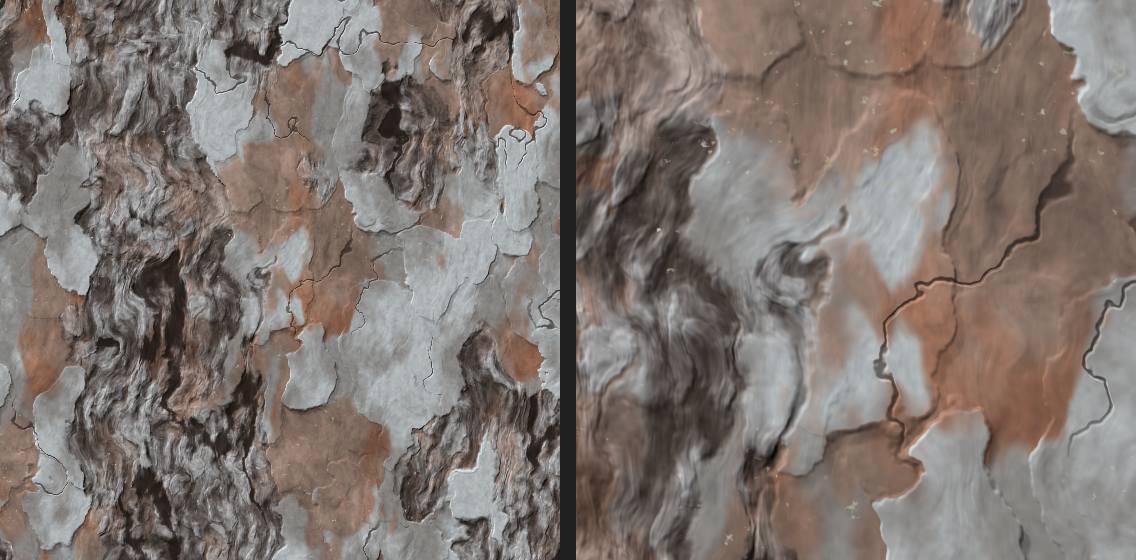
Left, the full canvas; right, a detail of the centre.
A WebGL 1 fragment shader for this texture:

```glsl
precision highp float;
uniform vec2 u_resolution;

const vec3 PALE_GREY = vec3(0.68, 0.70, 0.71);
const vec3 MID_GREY = vec3(0.52, 0.51, 0.50);
const vec3 ROUGH_LIGHT = vec3(0.62, 0.62, 0.625);
const vec3 ROUGH_DARK = vec3(0.27, 0.235, 0.215);
const vec3 BROWN = vec3(0.53, 0.43, 0.375);
const vec3 RUST = vec3(0.52, 0.34, 0.25);
const vec3 FISSURE = vec3(0.15, 0.12, 0.105);
const vec3 LICHEN = vec3(0.70, 0.71, 0.63);

const vec2 PLATE_FREQ = vec2(5.4, 2.9);
const vec2 SCALE_FREQ = vec2(13.0, 8.0);
const vec2 CHIP_FREQ = vec2(28.0, 13.0);
const vec2 SPLINTER_FREQ = vec2(64.0, 29.0);
const vec2 GRAIN_FREQ = vec2(78.0, 34.0);
const vec2 FISSURE_FREQ = vec2(5.0, 1.6);
const float PLATE_LEVEL = 0.545;
const float FISSURE_WIDTH = 0.026;
const vec2 LIGHT_DIR = vec2(-0.55, 0.83);
const float RELIEF_STEP = 0.0021;
const float SHADOW_STEP = 0.010;
const float RELIEF_GAIN = 2.5;
const float SHADOW_GAIN = 0.9;

struct Bark {
  float height;
  float plate;
  float layer;
  float grain;
  float crack;
};

float hash(vec2 p) {
  vec3 q = fract(vec3(p.xyx) * 0.1031);
  q += dot(q, q.yzx + 33.33);
  return fract((q.x + q.y) * q.z);
}

float noise(vec2 p) {
  vec2 i = floor(p), f = fract(p);
  f = f * f * (3.0 - 2.0 * f);
  return mix(mix(hash(i), hash(i + vec2(1.0, 0.0)), f.x),
             mix(hash(i + vec2(0.0, 1.0)), hash(i + 1.0), f.x), f.y);
}

float fbm(vec2 p) {
  float sum = 0.0, amp = 0.5;
  for (int i = 0; i < 4; i++) {
    sum += amp * noise(p);
    p = mat2(1.92, 0.56, -0.56, 1.92) * p + 17.3;
    amp *= 0.5;
  }
  return sum / 0.9375;
}

// Overlapping rounded flakes: the highest one covering the point wins.
float flakes(vec2 p, float edge) {
  vec2 cell = floor(p);
  float top = 0.0;
  for (int y = -1; y <= 1; y++) {
    for (int x = -1; x <= 1; x++) {
      vec2 id = cell + vec2(float(x), float(y));
      vec2 d = p - id - vec2(hash(id + 3.1), hash(id + 41.7));
      float radius = mix(0.5, 0.95, hash(id + 77.0));
      float level = hash(id + 11.9) * (1.0 - 0.25 * d.y);
      top = max(top, level * smoothstep(radius, radius - edge, length(d)));
    }
  }
  return top;
}

Bark bark(vec2 p) {
  Bark b;
  vec2 bend = vec2(fbm(p * 8.0), fbm(p * 8.0 + 31.0)) - 0.5;
  vec2 ragged = vec2(fbm(p * 42.0), fbm(p * 42.0 + 9.0)) - 0.5;
  vec2 w = p + 0.1 * bend + 0.024 * ragged;

  // Smooth raised plates between rough ridges
  b.plate = smoothstep(PLATE_LEVEL, PLATE_LEVEL + 0.02, fbm(w * PLATE_FREQ + 4.6));
  float scales = flakes(w * SCALE_FREQ, 0.06);
  float chips = flakes(w * CHIP_FREQ + 50.0, 0.12);
  float splinters = flakes(w * SPLINTER_FREQ + 80.0, 0.22);
  b.grain = fbm((p + 0.09 * bend) * GRAIN_FREQ);
  b.layer = mix(0.6 * chips + 0.4 * splinters, scales, b.plate);

  // Fine splits in the plates
  float split = smoothstep(0.009, 0.002, abs(fbm(w * vec2(7.0, 5.0) + 170.0) - 0.5));
  split *= smoothstep(0.5, 0.65, noise(p * 9.0 + 15.0));

  // Deep, mostly vertical fissures outside the plates
  float path = abs(fbm(w * FISSURE_FREQ + 20.0) - 0.5) + 0.035 * (b.grain - 0.5);
  float width = FISSURE_WIDTH * smoothstep(0.35, 0.75, noise(p * vec2(6.0, 4.0) + 8.0));
  b.crack = (1.0 - smoothstep(width * 0.3, width + 0.006, path)) * (1.0 - b.plate);
  b.crack *= smoothstep(0.0, 0.01, width);

  float rough = 0.2 * chips + 0.17 * splinters + 0.62 * b.grain;
  float smoothTop = 0.38 + 0.27 * scales + 0.06 * chips + 0.15 * b.grain - 0.1 * split;
  b.height = mix(rough, smoothTop, b.plate) - 0.3 * b.crack;
  b.crack = max(b.crack, 0.65 * split * b.plate);
  return b;
}

void main() {
  vec2 p = gl_FragCoord.xy / min(u_resolution.x, u_resolution.y);
  Bark b = bark(p);
  float relief = b.height - bark(p + LIGHT_DIR * RELIEF_STEP).height;
  float shadow = max(0.0, bark(p + LIGHT_DIR * SHADOW_STEP).height - b.height);

  // Weathered grey surfaces
  float mottle = fbm(p * vec2(17.0, 11.0) + 60.0);
  float speckle = noise(p * 260.0) + noise(p * 140.0 + 5.0) - 1.0;
  float tone = 0.6 * b.grain + 0.4 * mottle + 0.22 * (b.layer - 0.5);
  vec3 roughCol = mix(ROUGH_DARK, ROUGH_LIGHT, smoothstep(0.28, 0.72, tone));
  float pale = mottle + 0.3 * (b.layer - 0.5) + 0.2 * (b.grain - 0.5);
  vec3 plateCol = mix(MID_GREY, PALE_GREY, smoothstep(0.35, 0.7, pale));
  vec3 col = mix(roughCol, plateCol, b.plate);

  // Exposed inner layers in brown and rust
  float patches = fbm(p * vec2(10.0, 6.0) + 90.0) + 0.3 * (0.5 - b.layer) + 0.12 * (b.grain - 0.5);
  float exposed = smoothstep(0.52, 0.6, patches) * mix(0.45, 0.85, b.plate);
  vec3 inner = mix(BROWN, RUST, smoothstep(0.52, 0.72, fbm(p * vec2(15.0, 8.0) + 140.0)));
  col = mix(col, inner * (0.55 + 0.5 * mottle + 0.35 * b.grain), exposed);

  // Small lichen flecks
  float fleck = smoothstep(0.72, 0.86, fbm(p * 170.0 + 7.0)) * smoothstep(0.52, 0.62, fbm(p * 9.0 + 200.0));
  col = mix(col, LICHEN, 0.8 * fleck);

  // Relief light, cast shade and fissure depth
  float light = 1.0 + clamp(RELIEF_GAIN * relief, -0.5, 0.26) - min(0.5, SHADOW_GAIN * shadow);
  col *= light + speckle * mix(0.17, 0.07, b.plate);
  col = mix(col, FISSURE * (0.6 + 0.9 * b.grain), 0.88 * b.crack);
  gl_FragColor = vec4(clamp(col, 0.0, 1.0), 1.0);
}
```
